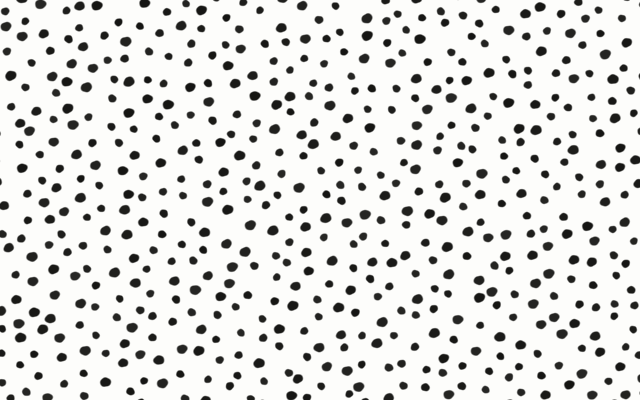
Reproduce this pattern procedurally as a Shadertoy shader.

```glsl
// Scattered ink dots on warm white paper.
// A turned triangular lattice is jittered, and each lattice point carries one
// slightly lumpy ellipse, either large and tilted or small and rounder.

vec3 hash3(vec2 p) {
    vec3 q = fract(p.xyx * vec3(0.1031, 0.1030, 0.0973));
    q += dot(q, q.yxz + 33.33);
    return fract((q.xxy + q.yzz) * q.zyx);
}

mat2 turn(float a) {
    return mat2(cos(a), sin(a), -sin(a), cos(a));
}

// Lattice of unit area per point
vec2 toLattice(vec2 p) {
    float row = p.y / 0.9306;
    return vec2(p.x / 1.0746 - 0.5 * row, row);
}

vec2 fromLattice(vec2 c) {
    return vec2((c.x + 0.5 * c.y) * 1.0746, c.y * 0.9306);
}

// Signed distance to a lumpy ellipse
float blob(vec2 p, vec2 radii, float phase) {
    float a = atan(p.y, p.x);
    float lump = 1.0 + 0.035 * cos(3.0 * a + phase) + 0.02 * cos(5.0 * a - phase);
    return (length(p / radii) - lump) * min(radii.x, radii.y);
}

void mainImage(out vec4 fragColor, in vec2 fragCoord) {
    float rows = 18.7;
    vec2 p = turn(0.41) * (fragCoord / iResolution.y * rows) + 40.0;
    vec2 home = floor(toLattice(p) + 0.5);
    float soft = max(0.042, 0.6 * rows / iResolution.y);

    vec3 color = vec3(0.992, 0.992, 0.984);
    for (int j = -1; j <= 1; j++) {
        for (int i = -1; i <= 1; i++) {
            vec2 cell = home + vec2(i, j);
            vec3 place = hash3(cell + 7.0);
            vec3 form = hash3(cell + 91.7);

            // Jitter within a disc, then return to upright axes
            float heading = 6.2832 * place.x;
            vec2 centre = fromLattice(cell)
                        + 0.31 * sqrt(place.y) * vec2(cos(heading), sin(heading));
            vec2 q = turn(-0.41) * (p - centre);

            // Large dots lean up to the right, small ones lean either way
            bool large = place.z < 0.4;
            vec2 radii = large ? vec2(0.248, 0.207) : vec2(0.190, 0.170);
            radii *= 0.95 + 0.12 * form.x;
            float tilt = large ? 0.1 + 0.45 * form.y : 1.8 * (form.y - 0.5);

            float d = blob(turn(-tilt) * q, radii, 6.2832 * form.z);
            vec3 ink = vec3(0.115, 0.115, 0.106) + 0.07 * (form.z - 0.5);
            color = mix(color, ink, smoothstep(soft, -soft, d));
        }
    }
    fragColor = vec4(color, 1.0);
}
```
